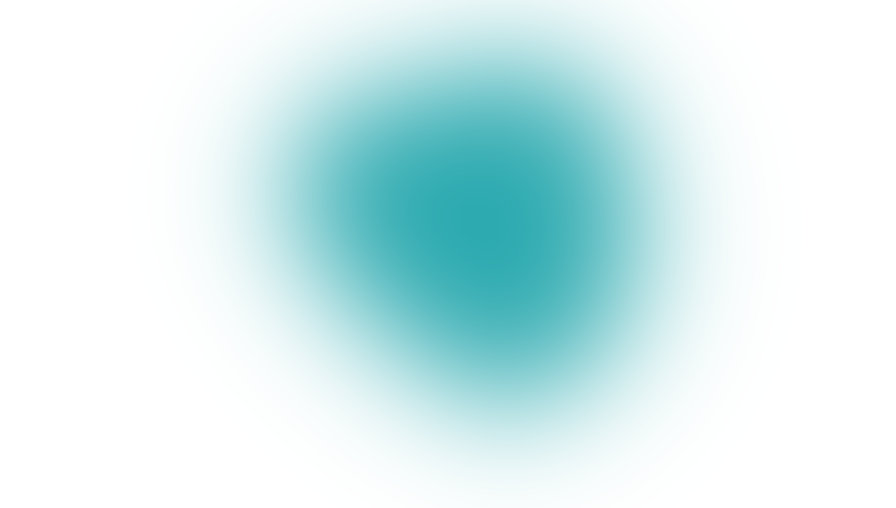
Give the GLSL for this background, as a WebGL 2 fragment shader.

```glsl
#version 300 es
precision highp float;
// A soft teal blob on white: a convex outline blurred by a Gaussian.
// The outline is cut into thin rows; each row is blurred in closed form
// along x, then the rows are summed with Gaussian weights along y.

#define BLUR 0.12
#define ROWS 36
#define BOTTOM -0.323
#define TOP 0.380
#define TEAL vec3(0.150, 0.657, 0.680)
#define PAPER vec3(1.0)

uniform vec2 u_resolution;
out vec4 fragColor;

// Outline corners in canvas heights, measured from the centre
const int CORNERS = 11;
const vec2 outline[CORNERS] = vec2[CORNERS](
    vec2(-0.324,  0.132), vec2(-0.251,  0.289), vec2(-0.078,  0.321),
    vec2( 0.106,  0.380), vec2( 0.267,  0.348), vec2( 0.347,  0.224),
    vec2( 0.377,  0.029), vec2( 0.329, -0.171), vec2( 0.129, -0.323),
    vec2(-0.113, -0.167), vec2(-0.267, -0.010));

// Cumulative normal distribution, smooth approximation
float normalCdf(float z) {
    z = clamp(z, -5.0, 5.0);
    return 0.5 + 0.5 * tanh(0.79788 * (z + 0.044715 * z * z * z));
}

// Left and right ends of the outline at height y
vec2 rowSpan(float y) {
    vec2 span = vec2(1e3, -1e3);
    for (int i = 0; i < CORNERS; i++) {
        vec2 a = outline[i];
        vec2 b = outline[(i + 1) % CORNERS];
        if ((a.y > y) != (b.y > y)) {
            float x = mix(a.x, b.x, (y - a.y) / (b.y - a.y));
            span = vec2(min(span.x, x), max(span.y, x));
        }
    }
    return span;
}

// Gaussian-blurred coverage of the outline at p
float blurredCoverage(vec2 p) {
    float rowHeight = (TOP - BOTTOM) / float(ROWS);
    float sum = 0.0;
    for (int i = 0; i < ROWS; i++) {
        float y = BOTTOM + (float(i) + 0.5) * rowHeight;
        vec2 span = rowSpan(y);
        float dy = (p.y - y) / BLUR;
        float across = normalCdf((p.x - span.x) / BLUR)
                     - normalCdf((p.x - span.y) / BLUR);
        sum += across * exp(-0.5 * dy * dy);
    }
    return sum * rowHeight / (BLUR * sqrt(6.28319));
}

void main() {
    vec2 p = (gl_FragCoord.xy - 0.5 * u_resolution) / u_resolution.y;
    fragColor = vec4(mix(PAPER, TEAL, blurredCoverage(p)), 1.0);
}
```
